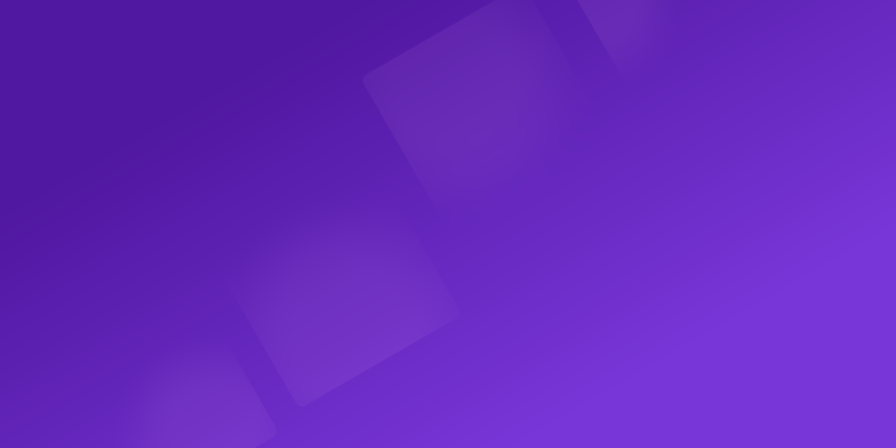
Reproduce this background procedurally as a Shadertoy shader.

```glsl
// A violet diagonal gradient with four faint tilted tiles.
// Each tile is a rounded square whose pale tint fades out around
// a soft round glow, so only some of its edges remain visible.

// Signed distance to a square with rounded corners
float roundedSquare(vec2 p, float halfSize, float radius) {
    vec2 d = abs(p) - halfSize + radius;
    return length(max(d, 0.0)) + min(max(d.x, d.y), 0.0) - radius;
}

// Tile coverage, limited by a radial fade around its glow
float glowTile(vec2 p, vec2 center, vec2 glow, float reach) {
    const mat2 tilt = mat2(0.866, -0.5, 0.5, 0.866);
    float pixel = 1.0 / iResolution.y;
    float edge = roundedSquare(tilt * (p - center), 0.21, 0.016);
    float fade = 1.0 - smoothstep(0.35 * reach, reach, distance(p, glow));
    return fade * (1.0 - smoothstep(-pixel, pixel, edge));
}

void mainImage(out vec4 fragColor, in vec2 fragCoord) {
    vec2 p = fragCoord / iResolution.y;

    // Diagonal gradient, flat beyond both ends
    float along = dot(vec2(p.x, 1.0 - p.y), vec2(0.5, 0.866));
    float blend = clamp((along - 0.406) / 1.044, 0.0, 1.0);
    vec3 color = mix(vec3(0.314, 0.09, 0.627), vec3(0.47, 0.212, 0.847), blend);

    // Tiles: center, glow position, glow reach
    float tiles = glowTile(p, vec2(1.091, 0.749), vec2(1.003, 0.818), 0.34);
    tiles += glowTile(p, vec2(0.745, 0.374), vec2(0.78, 0.258), 0.33);
    tiles += glowTile(p, vec2(0.337, 0.109), vec2(0.47, 0.04), 0.23);
    tiles += glowTile(p, vec2(1.474, 1.099), vec2(1.33, 1.0), 0.21);

    color = mix(color, vec3(1.0, 0.75, 0.95), 0.065 * tiles);
    fragColor = vec4(color, 1.0);
}
```
